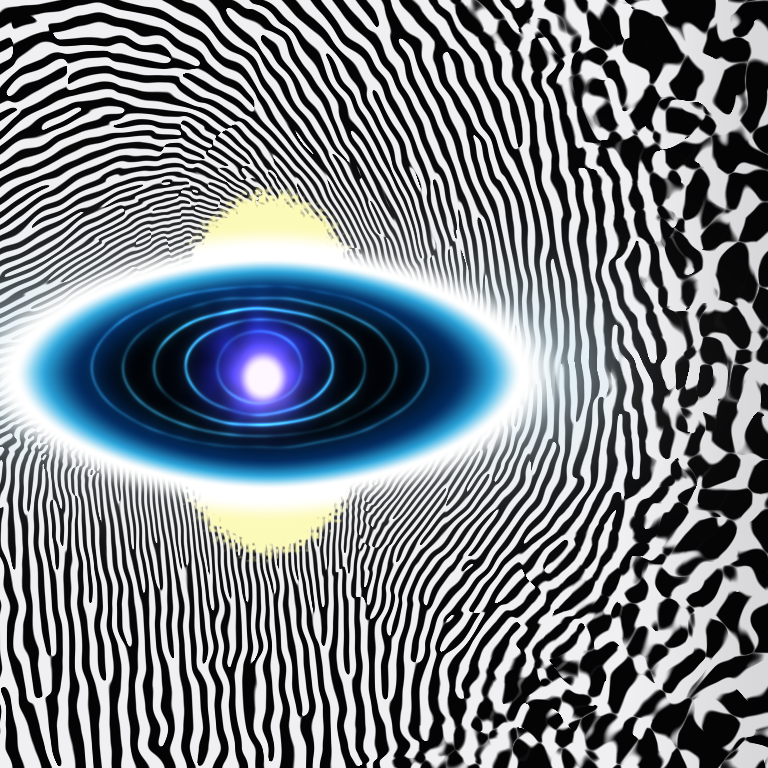
Write a WebGL 2 fragment shader that draws this background.

```glsl
#version 300 es
precision highp float;
// Glowing blue ringed lens with pale yellow caps over a warped black and white labyrinth.
uniform vec2 u_resolution;
out vec4 outColor;

const vec2 EYE_CENTER = vec2(0.350, 0.513);
const vec2 EYE_SIZE = vec2(0.330, 0.150);
const float EYE_POWER = 1.83;
const vec2 SWIRL_CENTER = vec2(0.345, 0.510);
const float KERNEL_GRID = 21.0;
const float CELL_DENSITY = 12.0;
const float CELL_WALL = 0.13;
const vec2 CAP_SIZE = vec2(0.138, 0.232);
const vec2 RING_CENTER = vec2(0.338, 0.522);
const vec2 RING_FIRST = vec2(0.055, 0.047);
const vec2 RING_STEP = vec2(0.041, 0.0145);
const vec2 CORE_CENTER = vec2(0.343, 0.508);

const vec3 INK = vec3(0.015, 0.015, 0.02);
const vec3 PAPER = vec3(0.94, 0.94, 0.95);
const vec3 NAVY = vec3(0.01, 0.17, 0.38);
const vec3 CYAN = vec3(0.18, 0.68, 0.89);
const vec3 PALE_CYAN = vec3(0.74, 0.92, 0.99);
const vec3 YELLOW = vec3(0.99, 0.98, 0.72);
const vec3 BLUE = vec3(0.16, 0.18, 1.0);
const vec3 PINK = vec3(1.0, 0.72, 1.0);

vec2 hash2(vec2 p) {
  vec3 q = fract(p.xyx * vec3(0.1031, 0.1030, 0.0973));
  q += dot(q, q.yzx + 33.33);
  return fract((q.xx + q.yz) * q.zy);
}

float noise(vec2 p) {
  vec2 i = floor(p), f = fract(p);
  f = f * f * (3.0 - 2.0 * f);
  float low = mix(hash2(i).x, hash2(i + vec2(1, 0)).x, f.x);
  float high = mix(hash2(i + vec2(0, 1)).x, hash2(i + vec2(1, 1)).x, f.x);
  return mix(low, high, f.y) * 2.0 - 1.0;
}

// Distance to the nearest wall between scattered cells
float cellWall(vec2 p) {
  vec2 base = floor(p);
  float first = 9.0, second = 9.0;
  for (int k = 0; k < 25; k++) {
    vec2 c = base + vec2(k % 5 - 2, k / 5 - 2);
    float d = length(c + 0.1 + 0.8 * hash2(c + 70.0) - p);
    second = min(second, max(first, d));
    first = min(first, d);
  }
  return 0.5 * (second - first);
}

// Stripe direction in radians, turning around the swirl center
float stripeAngle(vec2 p) {
  float a = mod(degrees(atan(p.y, p.x)), 360.0);
  float turn = 90.0 + 35.0 * smoothstep(0.0, 85.0, a) + 85.0 * smoothstep(85.0, 135.0, a);
  turn += 80.0 * smoothstep(178.0, 212.0, a) - 15.0 * smoothstep(150.0, 180.0, a);
  turn += 40.0 * smoothstep(325.0, 360.0, a) - 45.0 * smoothstep(285.0, 318.0, a);
  return radians(turn);
}

float stripeSpacing(vec2 p) {
  float r = length(p * vec2(0.86, 1.0));
  return max(0.0075, 0.071 * (r - 0.13)) * (1.0 + 0.4 * smoothstep(0.35, 0.65, p.x));
}

// Oriented wave kernels, mixed with cells toward the right; 0 is ink, 1 is paper
float labyrinth(vec2 uv) {
  vec2 p = uv - SWIRL_CENTER;
  float spacing = stripeSpacing(p);
  float edge = uv.x + 1.2 * pow(uv.y - 0.52, 2.0) - 0.85 + 0.04 * noise(uv * 11.0);
  float loose = smoothstep(-0.14, 0.10, edge);
  vec2 bend = 0.2 * spacing * vec2(noise(uv * 38.0), noise(uv * 38.0 + 17.0));
  vec2 g = (uv + bend) * KERNEL_GRID, base = floor(g), wave = vec2(0.0001, 0.0);
  for (int k = 0; k < 25; k++) {
    vec2 c = base + vec2(k % 5 - 2, k / 5 - 2), seed = hash2(c + 40.0);
    vec2 center = c + hash2(c + 90.0), d = g - center;
    vec2 q = center / KERNEL_GRID - SWIRL_CENTER;
    float t = stripeAngle(q) + (seed.y - 0.5) * mix(0.12, 1.3, loose);
    float phase = 6.2832 * (seed.x + dot(d, vec2(-sin(t), cos(t))) / (KERNEL_GRID * stripeSpacing(q)));
    wave += exp(-1.2 * dot(d, d)) * vec2(cos(phase), sin(phase));
  }
  float field = wave.x / length(wave);
  vec2 q = vec2(log(length(p) + 0.01), atan(p.y, p.x)) * CELL_DENSITY;
  q += 0.4 * vec2(noise(q * 1.3), noise(q * 1.3 + 31.0));
  float cells = clamp((CELL_WALL - cellWall(q)) * 7.0, -1.0, 1.0);
  field = mix(field, cells, 0.55 * loose) - 0.12 * loose + 0.05;
  float soft = 0.06 + 4.2 / (spacing * min(u_resolution.x, u_resolution.y));
  return smoothstep(-soft, soft, field);
}

// Approximate distance to an ellipse
float ellipse(vec2 p, vec2 size) {
  float k = length(p / size);
  return k * (k - 1.0) / max(length(p / (size * size)), 0.001);
}

// Dark lens with rings and a bright core
vec3 lens(vec2 uv, float e) {
  vec3 color = mix(vec3(0.0, 0.005, 0.02), NAVY, smoothstep(0.52, 0.80, e));
  color = mix(color, CYAN, smoothstep(0.74, 0.92, e));
  color = mix(color, vec3(1.0), smoothstep(0.87, 1.0, e));
  vec2 p = uv - RING_CENTER;
  color += BLUE * exp(-pow(dot(p, p) / 0.0050, 1.5)) * (0.8 + 0.25 * noise(uv * 45.0));
  float a = atan(p.y, p.x);
  for (int i = 0; i < 5; i++) {
    float n = float(i);
    float d = abs(ellipse(p, RING_FIRST + RING_STEP * n) + 0.0012 * noise(uv * 24.0 + n));
    float strength = 0.24 + 0.62 * exp(-pow(n - 1.7, 2.0));
    strength *= 0.75 + 0.35 * sin(a * 2.0 + n * 2.1) + 0.25 * noise(uv * 50.0);
    color += vec3(0.25, 0.78, 1.0) * strength * (exp(-pow(d / 0.0023, 2.0)) + 0.25 * exp(-d / 0.007));
  }
  float core = length((uv - CORE_CENTER) * vec2(1.08, 1.0));
  color += PINK * 0.8 * exp(-pow(core / 0.038, 2.0));
  return mix(color, vec3(1.0, 0.97, 1.0), smoothstep(0.036, 0.018, core));
}

void main() {
  vec2 uv = gl_FragCoord.xy / u_resolution, p = uv - EYE_CENTER;
  vec2 s = pow(abs(p) / EYE_SIZE, vec2(EYE_POWER));
  float e = pow(s.x + s.y, 1.0 / EYE_POWER);
  vec3 color = mix(INK, PAPER, labyrinth(uv)) * (1.0 - 0.1 * smoothstep(0.8, 1.0, uv.x));
  // Pale haze beside the lens
  float haze = exp(-pow((uv.y - 0.52) / 0.10, 2.0)) * smoothstep(0.52, 0.30, abs(p.x));
  color = mix(color, PALE_CYAN, 0.6 * haze);
  color = mix(color, vec3(0.97), 0.4 * exp(-max(e - 1.0, 0.0) * 3.0));
  // Caps with a grainy rim
  float cap = ellipse(uv - EYE_CENTER, CAP_SIZE) + 0.010 * noise(uv * 230.0);
  vec3 capColor = mix(vec3(1.0), YELLOW, smoothstep(1.08, 1.30, e));
  color = mix(color, capColor, smoothstep(0.012, -0.008, cap));
  color = mix(color, vec3(1.0), smoothstep(1.20, 1.0, e));
  color = mix(color, lens(uv, e), smoothstep(1.03, 0.99, e));
  outColor = vec4(clamp(color, 0.0, 1.0), 1.0);
}
```
